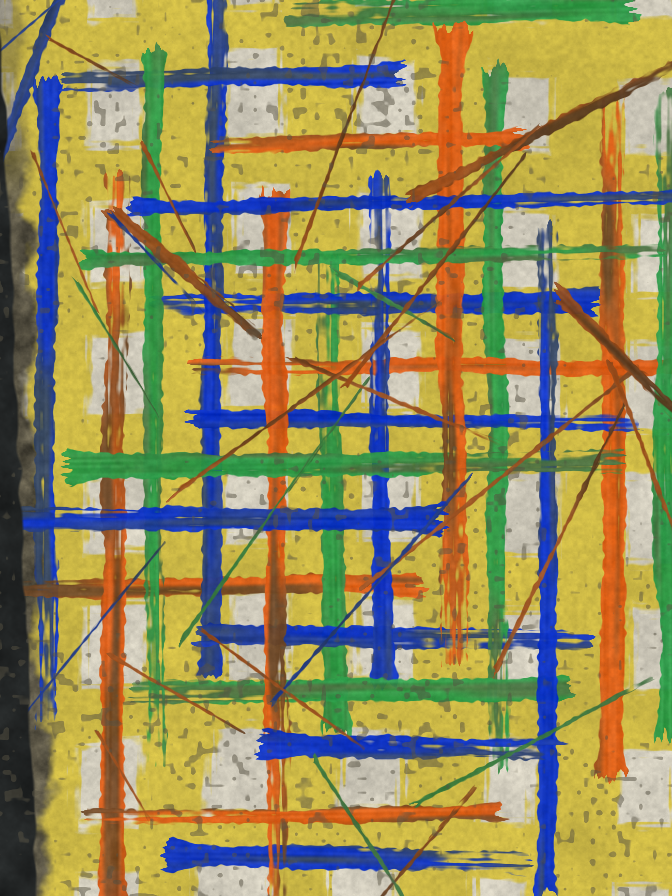
This pattern is drawn by a WebGL 1 fragment shader. Its source:

```glsl
precision highp float;
// A weathered board with yellow washes, crossed by blue, orange and green brush strokes.
// Strokes are jittered onto a loose grid, then thin diagonal scratches are laid on top;
// bristle noise stretched along each stroke makes the ragged, drying paint.
uniform vec2 u_resolution;

const vec3 BOARD = vec3(0.81, 0.79, 0.73);
const vec3 YELLOW = vec3(0.80, 0.72, 0.25);
const vec3 BLUE = vec3(0.04, 0.19, 0.78);
const vec3 NAVY = vec3(0.20, 0.27, 0.39);
const vec3 ORANGE = vec3(0.86, 0.36, 0.09);
const vec3 BROWN = vec3(0.42, 0.27, 0.14);
const vec3 GREEN = vec3(0.17, 0.60, 0.28);
const vec3 MOSS = vec3(0.29, 0.43, 0.25);
const vec3 GRIME = vec3(0.34, 0.32, 0.26);
const vec3 GROUND = vec3(0.13, 0.14, 0.14);
const float COLUMNS = 12.0;
const float ROWS = 16.0;
const float COLUMN_WIDTH = 0.0130;
const float ROW_WIDTH = 0.0115;
const float WASH_PERIOD = 0.150;
const int SCRATCHES = 28;

float hash(vec2 p) {
  vec3 q = fract(p.xyx * 0.1031);
  q += dot(q, q.yzx + 33.33);
  return fract((q.x + q.y) * q.z);
}

float noise(vec2 p) {
  vec2 i = floor(p), f = fract(p);
  f = f * f * (3.0 - 2.0 * f);
  return mix(mix(hash(i), hash(i + vec2(1.0, 0.0)), f.x),
             mix(hash(i + vec2(0.0, 1.0)), hash(i + 1.0), f.x), f.y);
}

float fbm(vec2 p) {
  float sum = 0.0, amp = 0.5;
  for (int i = 0; i < 4; i++) {
    sum += amp * noise(p);
    p = p * 2.1 + 17.3;
    amp *= 0.5;
  }
  return sum / 0.9375;
}

// Streaks running along q.x
float bristles(vec2 q, float seed) {
  q += seed * 0.37;
  return 0.6 * noise(q * vec2(8.0, 330.0)) + 0.4 * noise(q * vec2(80.0, 210.0));
}

// Broad repeated band of thin wash, q.x along and q.y across
float wash(vec2 q, float fill, float seed) {
  float across = q.y / WASH_PERIOD + 0.35 * noise(vec2(q.x * 3.0, seed));
  float width = fill * (0.75 + 0.5 * noise(vec2(q.x * 4.0, floor(across) * 5.0 + seed)));
  float edge = 0.5 * width - abs(fract(across) - 0.5);
  return smoothstep(-0.03, 0.03, edge + 0.16 * (bristles(q, seed) - 0.5));
}

// One stroke, wet and wide at its start, drying toward its end
void brush(inout vec3 col, vec2 p, vec2 centre, vec2 dir, vec2 halfSize,
           vec3 paint, vec3 shade, float dryness, float seed) {
  vec2 d = p - centre;
  vec2 q = vec2(dot(d, dir), dot(d, vec2(-dir.y, dir.x)));
  float hair = bristles(q, seed);
  float width = halfSize.y * (0.8 + 0.4 * noise(vec2(q.x * 16.0, seed * 3.1)));
  float head = (q.x + halfSize.x) / 0.025;
  width *= 1.0 + 0.45 * exp(-head * head);
  q.y += (noise(vec2(q.x * 8.0, seed * 7.7)) - 0.5) * halfSize.y * 0.6;

  float soft = max(0.0009, 0.7 / u_resolution.y);
  float side = width - abs(q.y) + (noise(p * 150.0) - 0.5) * min(0.004, width);
  float tip = halfSize.x - abs(q.x) + (hair - 0.5) * 0.03;
  float cover = smoothstep(-soft, soft, side) * smoothstep(-soft, soft, tip);
  float travel = clamp(0.5 + 0.5 * q.x / halfSize.x, 0.0, 1.0);
  float dry = mix(-0.2, dryness, travel);
  cover *= smoothstep(dry - 0.14, dry + 0.14, hair);

  float tone = noise(q * vec2(7.0, 110.0) + seed * 5.3) * 0.75 + travel * 0.25;
  vec3 c = mix(paint, shade, smoothstep(0.38, 0.82, tone)) + (hair - 0.5) * 0.13;
  col = mix(col, c, cover * 0.95);
}

// Kinds: 0 blue, 1 orange, 2 green
void pickPaint(float kind, out vec3 paint, out vec3 shade) {
  paint = kind < 0.5 ? BLUE : (kind < 1.5 ? ORANGE : GREEN);
  shade = kind < 0.5 ? NAVY : (kind < 1.5 ? BROWN : MOSS);
}

void main() {
  vec2 p = gl_FragCoord.xy / u_resolution.y;
  float aspect = u_resolution.x / u_resolution.y;
  vec3 paint, shade;

  // Board and yellow wash
  vec3 col = BOARD * (0.90 + 0.2 * fbm(p * 22.0));
  float yellow = max(wash(p.yx, 0.54, 3.0), wash(p, 0.40, 11.0));
  col = mix(col, YELLOW * (0.92 + 0.16 * fbm(p * 14.0)), yellow * 0.95);

  // Grimy margin on the left
  float margin = p.x - 0.055 + 0.03 * p.y + 0.05 * (fbm(p * 26.0) - 0.5);
  float stain = 1.0 - smoothstep(-0.008, 0.012, margin);
  col = mix(col, GRIME * (0.5 + fbm(p * 70.0)), stain * (1.0 - 0.6 * smoothstep(0.75, 0.9, p.y)));

  // Columns and rows, interleaved in shuffled order
  for (int i = 0; i < 16; i++) {
    float k = float(i);
    vec2 r = vec2(hash(vec2(k, 4.0)), hash(vec2(k, 9.0)));
    vec2 s = vec2(hash(vec2(k, 15.0)), hash(vec2(k, 22.0)));
    float flip = s.x < 0.65 ? 1.0 : -1.0;

    float row = mod(k * 5.0, ROWS);
    float phase = mod(row, 4.0);
    pickPaint(phase == 1.0 ? 1.0 : (phase == 3.0 ? 2.0 : 0.0), paint, shade);
    vec2 centre = vec2(aspect * mix(0.25, 0.75, r.x), (row + 0.4 + 0.4 * r.y) / ROWS);
    brush(col, p, centre, normalize(vec2(flip, 0.05 * (s.y - 0.6))),
          vec2(aspect * mix(0.22, 0.46, s.y), ROW_WIDTH * mix(0.65, 1.2, r.y)),
          paint, shade, 0.5, k + 31.0);

    if (k < COLUMNS) {
      float column = mod(k * 5.0, COLUMNS);
      pickPaint(mod(column, 3.0), paint, shade);
      centre = vec2(aspect * (column + 0.75 + 0.4 * s.y) / COLUMNS, mix(0.32, 0.68, r.y));
      brush(col, p, centre, normalize(vec2(0.03 * (r.x - 0.5), -flip)),
            vec2(mix(0.24, 0.46, r.x), COLUMN_WIDTH * mix(0.75, 1.2, s.y)),
            paint, shade, 0.5, k + 3.0);
    }
  }

  // Thin diagonal scratches, a few of them broad
  for (int i = 0; i < SCRATCHES; i++) {
    float k = float(i) + 60.0;
    vec2 r = vec2(hash(vec2(k, 2.0)), hash(vec2(k, 7.0)));
    vec2 s = vec2(hash(vec2(k, 13.0)), hash(vec2(k, 19.0)));
    float angle = mix(0.35, 1.25, s.x) * (s.y < 0.6 ? -1.0 : 1.0);
    float width = mod(k, 7.0) < 1.0 ? 0.0065 : mix(0.0012, 0.0026, r.x);
    pickPaint(mod(k, 4.0) < 2.0 ? 1.0 : mod(k, 3.0), paint, shade);
    brush(col, p, vec2(aspect * r.x, r.y), vec2(cos(angle), sin(angle)),
          vec2(mix(0.05, 0.19, s.y), width), mix(paint, shade, 0.6), shade * 0.8, 0.5, k);
  }

  // Dark ground beside the board, then grit and worn flecks
  float rim = p.x - 0.042 * (1.0 - p.y) + 0.006 * (noise(p * 40.0) - 0.5);
  col = mix(GROUND * (0.6 + 0.8 * fbm(p * 30.0)), col, smoothstep(-0.002, 0.002, rim));
  float fleck = smoothstep(0.80, 0.92, noise(p * 130.0) * (0.7 + 0.5 * noise(p * 9.0)));
  col = mix(col, GRIME, 0.5 * fleck);
  col *= 0.91 + 0.18 * fbm(p * 190.0);
  gl_FragColor = vec4(clamp(col, 0.0, 1.0), 1.0);
}
```
